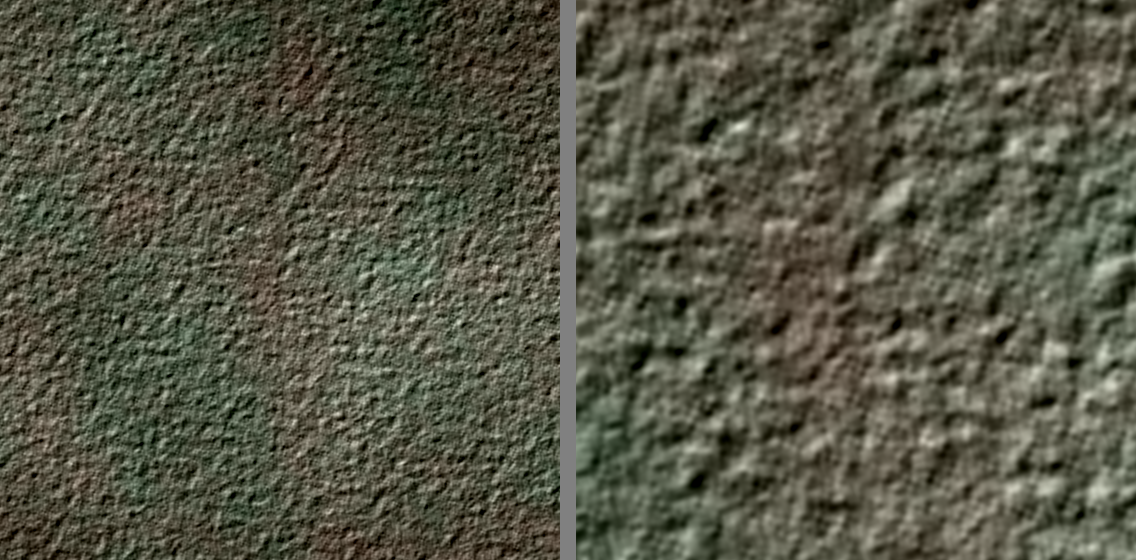
Left, the full canvas; right, a detail of the centre.
A Shadertoy shader for this texture:

```glsl
// Rough weathered stone: a fine fractal height field is embossed by a light
// from the upper left, then shaded with broad patches of brightness and
// faint drifts of rusty and mossy tint.

const vec3 STONE = vec3(0.328, 0.324, 0.260);
const vec3 RUST_SHIFT = vec3(0.75, -0.30, -0.10);
const vec2 LIGHT_DIR = vec2(-0.65, 0.76);
const float RELIEF_STEP = 0.004;
const float RELIEF_GAIN = 0.82;

float hash(vec2 p) {
    return fract(sin(dot(p, vec2(127.1, 311.7))) * 43758.5453);
}

// Smooth value noise in 0..1
float noise(vec2 p) {
    vec2 cell = floor(p);
    vec2 f = fract(p);
    vec2 s = f * f * (3.0 - 2.0 * f);
    float low = mix(hash(cell), hash(cell + vec2(1.0, 0.0)), s.x);
    float high = mix(hash(cell + vec2(0.0, 1.0)), hash(cell + vec2(1.0, 1.0)), s.x);
    return mix(low, high, s.y);
}

vec2 rotate(vec2 p, float angle) {
    float c = cos(angle);
    float s = sin(angle);
    return vec2(c * p.x - s * p.y, s * p.x + c * p.y);
}

// Octaves are turned against each other to hide the lattice
float fractalNoise(vec2 p, float frequency, float gain, int octaves) {
    float sum = 0.0;
    float amplitude = 1.0;
    for (int i = 0; i < octaves; i++) {
        float layer = float(i);
        vec2 q = rotate(p, 0.6 + 1.1 * layer) * frequency + 17.3 * layer;
        sum += amplitude * (noise(q) - 0.5);
        amplitude *= gain;
        frequency *= 1.87;
    }
    return sum;
}

float height(vec2 p) {
    return fractalNoise(p, 70.0, 0.48, 3);
}

// Positive on slopes that face the light
float emboss(vec2 p, vec2 lightDir, float stepSize) {
    vec2 offset = 0.5 * stepSize * lightDir;
    return height(p - offset) - height(p + offset);
}

// Broad light band across the middle, broken up by soft patches
float broadShade(vec2 p) {
    float across = p.y - 0.47 + 0.22 * (p.x - 0.5);
    float band = 0.035 - 0.42 * across * across;
    return band + 0.12 * fractalNoise(p + 3.7, 3.2, 0.55, 3);
}

void mainImage(out vec4 fragColor, in vec2 fragCoord) {
    vec2 p = fragCoord / iResolution.y;

    float shade = broadShade(p);
    float relief = emboss(p, LIGHT_DIR, RELIEF_STEP) * RELIEF_GAIN;
    relief *= 1.0 + 1.2 * shade;

    // Tint drifts from mossy (negative) to rusty (positive)
    float tint = 0.075 * fractalNoise(p + 9.1, 6.0, 0.7, 4);

    vec3 color = STONE + shade + relief + RUST_SHIFT * tint;
    fragColor = vec4(clamp(color, 0.0, 1.0), 1.0);
}
```
